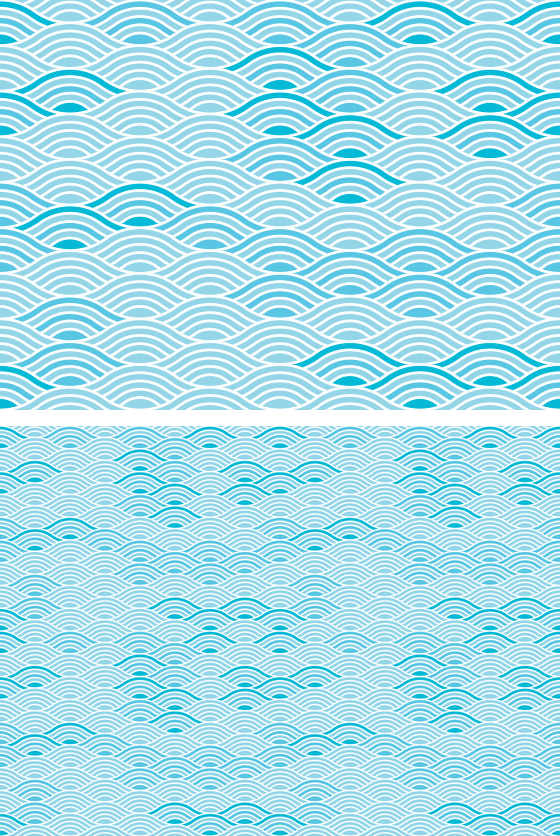
Top: one tile. Bottom: repeated 2 by 2.
This pattern is drawn by a WebGL 2 fragment shader. Its source:

```glsl
#version 300 es
precision highp float;
// Overlapping wave scales: each row is a continuous wave of joined circular arcs,
// filled with bands parallel to its crest and covered by the row below.
// A wrapping permutation picks which scales carry an accent colour.

uniform vec2 u_resolution;
out vec4 outColor;

// Lengths are in widths of one scale
const float COLUMNS = 4.0;
const float ROWS = 18.0;           // even, so the half-step offset wraps
const float RISE = 0.1623;         // crest to trough, also the row spacing
const float RADIUS = (0.0625 + 0.25 * RISE * RISE) / RISE;
const float PITCH = 0.0589;        // spacing of the bands
const float LINE_HALF = 0.0099;
const float LAST_BAND = 4.0;       // the lens at the foot of a scale

const vec3 WHITE = vec3(0.985, 0.992, 0.992);
const vec3 PALE  = vec3(0.58, 0.84, 0.91);
const vec3 SKY   = vec3(0.35, 0.78, 0.89);
const vec3 TEAL  = vec3(0.02, 0.73, 0.84);

float rowShift(float row) {
    return 0.5 * mod(row, 2.0);
}

// Signed distance below the wave of a row; y points down
float waveDepth(vec2 p, float row) {
    float x = abs(fract(p.x - rowShift(row) + 0.5) - 0.5);
    vec2 q = vec2(x, p.y - row * RISE);
    vec2 crestCentre = vec2(0.0, RADIUS);
    vec2 troughCentre = vec2(0.5, RISE - RADIUS);
    vec2 axis = troughCentre - crestCentre;
    vec2 fromCrest = q - crestCentre;
    bool onCrest = fromCrest.x * axis.y - fromCrest.y * axis.x > 0.0;
    return onCrest ? RADIUS - length(fromCrest)
                   : length(q - troughCentre) - RADIUS;
}

// Distance to the nearest line between bands
float bandLine(float depth) {
    float index = clamp(floor(depth / PITCH + 0.5), 0.0, LAST_BAND);
    return abs(depth - index * PITCH);
}

// Shuffled rank 1..72 of a scale: the fifth power permutes residues modulo 73
int scaleRank(float column, float row) {
    int i = int(mod(row, ROWS) * COLUMNS + mod(column, COLUMNS)) + 1;
    return (i * i * i * i * i) % 73;
}

// Accents fall on the crest and lens, with a softer one on the middle band
vec3 bandColor(float band, int rank) {
    bool strong = rank <= 16;
    bool accented = rank <= 32;
    if (!accented) return PALE;
    if (band < 0.5 || band > LAST_BAND - 0.5) return strong ? TEAL : SKY;
    return abs(band - 2.0) < 0.5 ? SKY : PALE;
}

void main() {
    vec2 uv = gl_FragCoord.xy / u_resolution;
    vec2 p = vec2(uv.x * COLUMNS, (1.0 - uv.y) * ROWS * RISE);
    float pixel = COLUMNS / u_resolution.x;

    // Row whose fill is visible here
    float row = floor(p.y / RISE);
    if (waveDepth(p, row) < 0.0) row -= 1.0;
    float column = floor(p.x - rowShift(row) + 0.5);

    // Bands of this row and the outline of the row below
    float depth = waveDepth(p, row);
    float lineDist = min(bandLine(depth), abs(waveDepth(p, row + 1.0)));
    float band = clamp(floor(depth / PITCH), 0.0, LAST_BAND);

    vec3 fill = bandColor(band, scaleRank(column, row));
    float ink = smoothstep(-0.6 * pixel, 0.6 * pixel, lineDist - LINE_HALF);
    outColor = vec4(mix(WHITE, fill, ink), 1.0);
}
```
